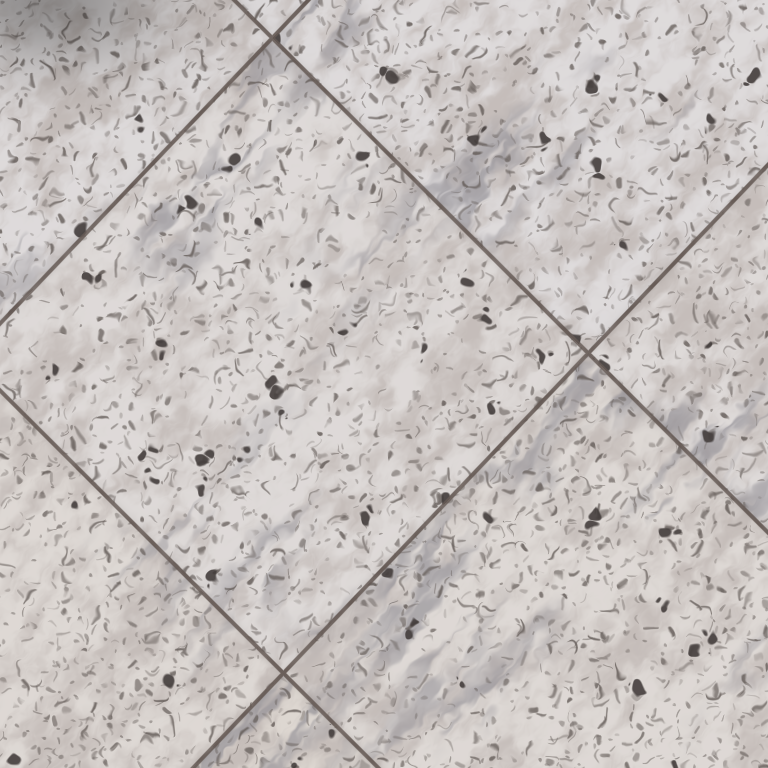
This texture is drawn by a WebGL 1 fragment shader. Its source:

```glsl
precision highp float;
uniform vec2 u_resolution;

// Slab lattice: one corner and the two edges leaving it
const vec2 CORNER = vec2(0.766, 0.540);
const vec2 EDGE_A = vec2(0.4115, -0.4105);
const vec2 EDGE_B = vec2(-0.397, -0.4165);
const float JOINT_HALF = 0.0026;

// Speckle
const float GRAIN_ANGLE = 0.9;
const float COARSE_SCALE = 40.0;
const float FINE_SCALE = 64.0;
const float DOT_SCALE = 17.0;
const float WARP = 0.010;

const vec3 COOL_STONE = vec3(0.870, 0.858, 0.862);
const vec3 WARM_STONE = vec3(0.868, 0.842, 0.815);
const vec3 SHADE = vec3(0.755, 0.722, 0.708);
const vec3 VEIN = vec3(0.57, 0.56, 0.585);
const vec3 FLECK = vec3(0.40, 0.37, 0.355);
const vec3 DOT = vec3(0.25, 0.225, 0.22);
const vec3 JOINT = vec3(0.40, 0.355, 0.335);

vec2 hash2(vec2 p) {
  vec3 q = fract(p.xyx * vec3(0.1031, 0.1030, 0.0973));
  q += dot(q, q.yzx + 33.33);
  return fract((q.xx + q.yz) * q.zy);
}

float noise(vec2 p) {
  vec2 i = floor(p), f = fract(p);
  f = f * f * (3.0 - 2.0 * f);
  float low = mix(hash2(i).x, hash2(i + vec2(1.0, 0.0)).x, f.x);
  float high = mix(hash2(i + vec2(0.0, 1.0)).x, hash2(i + 1.0).x, f.x);
  return mix(low, high, f.y);
}

float fbm(vec2 p) {
  float sum = 0.0, amp = 0.533;
  for (int i = 0; i < 4; i++) {
    sum += amp * noise(p);
    p = p * 2.03 + 17.3;
    amp *= 0.5;
  }
  return sum;
}

vec2 rotate(vec2 p, float angle) {
  float c = cos(angle), s = sin(angle);
  return vec2(c * p.x + s * p.y, c * p.y - s * p.x);
}

// Bent, tapered strokes scattered one per cell, gathered in loose clusters
float flecks(vec2 p, float scale, float density) {
  float ink = 0.0, soft = max(0.07, scale / u_resolution.y);
  p *= scale;
  for (int y = -1; y <= 1; y++) {
    for (int x = -1; x <= 1; x++) {
      vec2 id = floor(p) + vec2(float(x), float(y));
      vec2 a = hash2(id + 71.7), b = hash2(id + 153.1);
      float present = step(b.x, density * (0.35 + 1.3 * noise(id * 0.23)));
      vec2 d = rotate(p - id - hash2(id), GRAIN_ANGLE + (a.x - 0.5) * 2.6);
      float reach = mix(0.06, 0.46, a.y * a.y);
      d.y += (b.y - 0.5) * 2.4 * d.x * d.x;
      float width = mix(0.15, 0.075, a.y) * (1.0 - 0.5 * abs(d.x) / (reach + 0.2));
      float dist = length(vec2(max(abs(d.x) - reach, 0.0), d.y)) - width;
      float strength = mix(0.4, 1.0, fract(b.y * 7.0 + a.x));
      ink = max(ink, present * strength * (1.0 - smoothstep(-soft, soft, dist)));
    }
  }
  return ink;
}

// Round dark grains, each with a smaller companion
float dots(vec2 p) {
  float ink = 0.0, soft = max(0.03, DOT_SCALE / u_resolution.y);
  p *= DOT_SCALE;
  for (int y = -1; y <= 1; y++) {
    for (int x = -1; x <= 1; x++) {
      vec2 id = floor(p) + vec2(float(x), float(y));
      vec2 a = hash2(id + 31.9), b = hash2(id + 207.3);
      vec2 d = p - id - hash2(id + 5.5);
      float radius = mix(0.07, 0.15, a.x);
      vec2 side = rotate(vec2(0.25, 0.0), 6.283 * a.y);
      float dist = min(length(d) - radius, length(d - side) - radius * b.y);
      ink = max(ink, step(b.x, 0.19) * (1.0 - smoothstep(-soft, soft, dist)));
    }
  }
  return ink;
}

void main() {
  vec2 uv = gl_FragCoord.xy / u_resolution;

  // Lattice coordinates, slab index and distance to the nearest joint
  vec2 d = uv - CORNER;
  float area = EDGE_A.x * EDGE_B.y - EDGE_B.x * EDGE_A.y;
  vec2 cell = vec2(d.x * EDGE_B.y - d.y * EDGE_B.x, EDGE_A.x * d.y - EDGE_A.y * d.x) / area;
  vec2 slab = floor(cell);
  vec2 gap = abs(fract(cell + 0.5) - 0.5) * abs(area) / vec2(length(EDGE_B), length(EDGE_A));
  float joint = min(gap.x, gap.y);

  // Each slab is cut from another part of the stone
  vec2 random = hash2(slab + 40.0);
  vec2 p = uv + random * 40.0;
  vec2 q = p + WARP * (vec2(noise(p * 85.0), noise(p * 85.0 + 39.0)) - 0.5);
  vec2 grain = rotate(q, GRAIN_ANGLE);

  // Mottled ground, warmer towards the lower slabs
  float warmth = clamp(0.35 + 0.3 * slab.y + 0.25 * (slab.x + 1.0), 0.0, 1.0);
  vec3 color = mix(COOL_STONE, WARM_STONE, warmth);
  float mottle = 0.65 * fbm(grain * vec2(28.0, 52.0)) + 0.35 * fbm(grain * vec2(5.0, 9.0));
  color = mix(color, SHADE, 0.85 * smoothstep(0.36, 0.74, mottle));

  // Blue-grey veins in patches along the grain
  float ridge = 1.0 - abs(2.0 * fbm(grain * vec2(7.0, 26.0)) - 1.0);
  float patches = smoothstep(0.50, 0.72, fbm(grain * vec2(3.5, 7.0) + 9.0));
  color = mix(color, VEIN, 0.65 * patches * smoothstep(0.72, 0.97, ridge));

  // Speckle
  color = mix(color, FLECK, 0.55 * flecks(q + 3.7, FINE_SCALE, 0.62));
  color = mix(color, FLECK, 0.85 * flecks(q, COARSE_SCALE, 0.56 + 0.16 * random.x));
  color = mix(color, DOT, 0.88 * dots(q));

  // Joints with a faint dirty rim and uneven filling
  float pixel = 0.8 / u_resolution.y;
  color *= 1.0 - 0.10 * exp(-joint / 0.004);
  float line = 1.0 - smoothstep(JOINT_HALF - pixel, JOINT_HALF + pixel, joint);
  color = mix(color, JOINT, line * mix(0.78, 1.0, noise(uv * 70.0)));

  // Soft shadow in the upper left corner
  vec2 shadow = (uv - vec2(0.06, 1.0)) / vec2(0.16, 0.09);
  color *= 1.0 - 0.34 * exp(-dot(shadow, shadow));

  gl_FragColor = vec4(color, 1.0);
}
```
